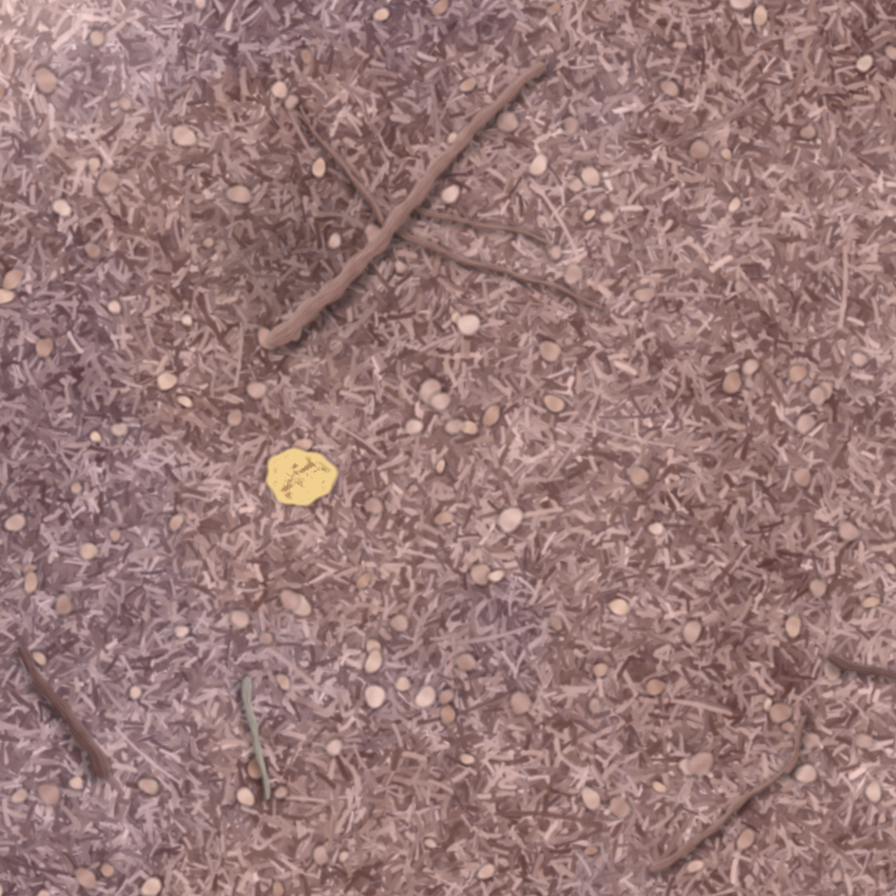
A WebGL 2 fragment shader for this texture:

```glsl
#version 300 es
precision highp float;

uniform vec2 u_resolution;
out vec4 fragColor;

vec3 hash3(vec2 p) {
  vec3 q = fract(p.xyx * vec3(0.1031, 0.1030, 0.0973));
  q += dot(q, q.yxz + 33.33);
  return fract((q.xxy + q.yzz) * q.zyx);
}

mat2 rotate(float a) {
  float c = cos(a), s = sin(a);
  return mat2(c, s, -s, c);
}

// Layered sines, roughly -1 to 1
float waves(vec2 p) {
  float sum = 0.0, amp = 0.5;
  for (int i = 0; i < 4; i++) {
    p = rotate(1.1) * p * 1.7 + 2.3;
    sum += amp * sin(p.x + 1.4 * sin(p.y)) * cos(0.8 * p.y);
    amp *= 0.65;
  }
  return sum;
}

// Distance to the nearest scattered cell point
float cellular(vec2 p) {
  float nearest = 2.0;
  for (int k = 0; k < 9; k++) {
    vec2 cell = floor(p) + vec2(k % 3 - 1, k / 3 - 1);
    nearest = min(nearest, length(p - cell - hash3(cell).xy));
  }
  return nearest;
}

// Brown ramp centred on the mean soil colour
vec3 soil(float tone) {
  return vec3(0.605, 0.475, 0.463) + tone * vec3(1.0, 0.97, 0.94);
}

// One layer of short straight litter, share is the fraction of cells filled
vec3 needles(vec3 col, vec2 p, float scale, float width, float share, float seed) {
  vec2 q = rotate(seed * 0.73) * p * scale + seed * 17.3 + 50.0;
  for (int k = 0; k < 9; k++) {
    vec2 cell = floor(q) + vec2(k % 3 - 1, k / 3 - 1);
    vec3 h = hash3(cell), g = hash3(cell + 71.7);
    if (g.z > share) continue;
    vec2 d = rotate(h.z * 6.2832) * (q - cell - h.xy);
    float halfLength = mix(0.25, 0.8, g.x);
    d.y += 0.12 * d.x * d.x;
    float dist = length(vec2(max(abs(d.x) - halfLength, 0.0), d.y)) / scale;
    float tone = (g.y - 0.5) * 0.40 + 0.14 * pow(h.x, 6.0);
    vec3 tint = soil(tone) + (h.y - 0.5) * vec3(0.03, 0.0, -0.03);
    float w = width * mix(0.65, 1.3, h.y);
    col = mix(col, tint, 0.9 * (1.0 - smoothstep(w - 0.0024, w + 0.0024, dist)));
  }
  return col;
}

// Pale round scales with a soft shadow below
vec3 flakes(vec3 col, vec2 p, float scale, float share, float seed) {
  vec2 q = rotate(seed) * p * scale + seed * 31.0 + 20.0;
  for (int k = 0; k < 9; k++) {
    vec2 cell = floor(q) + vec2(k % 3 - 1, k / 3 - 1);
    vec3 h = hash3(cell + 13.1), g = hash3(cell + 47.9);
    if (g.z > share) continue;
    vec2 d = rotate(h.z * 6.2832) * (q - cell - h.xy) / scale;
    d.y *= mix(1.0, 1.5, g.x);
    float angle = atan(d.y, d.x);
    float r = mix(0.006, 0.0135, g.y) * (1.0 + 0.1 * sin(2.0 * angle + h.x * 6.0) + 0.05 * sin(3.0 * angle));
    float dist = length(d) - r;
    vec3 pale = mix(vec3(0.73, 0.58, 0.55), vec3(0.95, 0.81, 0.77), h.y);
    pale += 0.04 * sin(d.x * 300.0 + h.x * 9.0) - vec3(0.0, 0.02, 0.06) * g.x * g.x;
    col *= 1.0 - 0.2 * (1.0 - smoothstep(0.0, 0.007, dist));
    col = mix(col, pale, 0.88 * (1.0 - smoothstep(-0.0035, 0.003, dist)));
  }
  return col;
}

// Tapered, slightly wavy stick with lit upper side and cast shadow
vec3 twig(vec3 col, vec2 p, vec2 a, vec2 b, float width, vec3 bark) {
  vec2 axis = normalize(b - a), d = p - a;
  float len = length(b - a), x = dot(d, axis);
  float y = dot(d, vec2(-axis.y, axis.x)) + 0.018 * len * sin(x / len * 6.0) + 0.0012 * sin(x * 90.0);
  float w = width * mix(1.0, 0.55, clamp(x / len, 0.0, 1.0)) * (1.0 + 0.15 * sin(x * 170.0));
  float over = max(max(-x, x - len), 0.0);
  float shadow = length(vec2(over, y + w * 0.9 * sign(axis.x))) - w;
  float dist = length(vec2(over, y)) - w;
  col *= 1.0 - 0.32 * (1.0 - smoothstep(-0.003, 0.010, shadow));
  bark += 0.08 * clamp(y / w * sign(axis.x), -1.0, 1.0) + 0.05 * waves(vec2(x * 60.0, y * 300.0));
  return mix(col, bark, 0.92 * (1.0 - smoothstep(-0.0025, 0.0025, dist)));
}

void main() {
  vec2 p = gl_FragCoord.xy / u_resolution.y;

  // Soil and needle litter
  vec3 col = soil(-0.16 + 0.12 * cellular(p * 85.0));
  for (int i = 0; i < 7; i++)
    col = needles(col, p, 40.0 + 3.0 * float(i), 0.0025, 0.9, float(i) + 1.0);
  col = needles(col, p, 13.0, 0.0022, 0.3, 11.0);

  // Broad damp and dusty patches
  col += 0.055 * waves(p * 5.0 + 1.0) + 0.05 * waves(p * 17.0) + 0.03 * waves(p * 42.0);
  col += vec3(-0.025, -0.005, 0.022) * smoothstep(0.0, 0.6, waves(p * 3.0 + 4.0) + 0.4 - p.x);
  col *= 1.0 - 0.22 * exp(-90.0 * dot(p - vec2(0.34, 0.71), p - vec2(0.34, 0.71)));
  col += 0.18 * exp(-60.0 * dot(p - vec2(0.03, 0.99), p - vec2(0.03, 0.99)));

  col = flakes(col, p, 19.0, 0.24, 1.0);
  col = flakes(col, p, 14.0, 0.30, 2.0);

  // Fallen twigs
  vec3 bark = vec3(0.58, 0.44, 0.41), darkBark = vec3(0.45, 0.33, 0.32);
  col = twig(col, p, vec2(0.425, 0.755), vec2(0.335, 0.88), 0.0035, bark);
  col = twig(col, p, vec2(0.44, 0.745), vec2(0.67, 0.655), 0.004, bark);
  col = twig(col, p, vec2(0.46, 0.77), vec2(0.61, 0.73), 0.0035, bark);
  col = twig(col, p, vec2(0.308, 0.622), vec2(0.605, 0.925), 0.0105, bark + 0.04);
  col = twig(col, p, vec2(0.115, 0.14), vec2(0.025, 0.275), 0.009, darkBark);
  col = twig(col, p, vec2(0.73, 0.03), vec2(0.88, 0.14), 0.005, bark);
  col = twig(col, p, vec2(0.88, 0.14), vec2(0.90, 0.20), 0.004, bark);
  col = twig(col, p, vec2(0.93, 0.265), vec2(1.03, 0.235), 0.006, darkBark);
  col = twig(col, p, vec2(0.275, 0.24), vec2(0.297, 0.11), 0.005, vec3(0.64, 0.60, 0.56));

  // Yellow leaf with uneven rim and worn spots
  vec2 leaf = (p - vec2(0.335, 0.468)) * vec2(1.0, 1.25);
  float angle = atan(leaf.y, leaf.x);
  float rim = length(leaf) - 0.039 - 0.002 * sin(3.0 * angle + 1.0) - 0.0014 * sin(8.0 * angle);
  float worn = smoothstep(0.0, 0.6, waves(p * 95.0)) * (1.0 - smoothstep(-0.014, -0.004, rim));
  vec3 yellow = mix(vec3(0.94, 0.81, 0.56), vec3(0.68, 0.51, 0.36), 0.85 * worn);
  col *= 1.0 - 0.2 * (1.0 - smoothstep(0.0, 0.008, rim));
  col = mix(col, yellow, 1.0 - smoothstep(-0.003, 0.003, rim));

  fragColor = vec4(clamp(col, 0.0, 1.0), 1.0);
}
```
